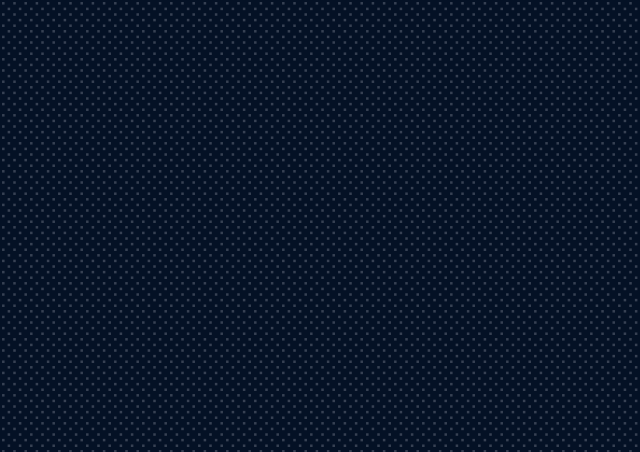
Reproduce this pattern procedurally as a Shadertoy shader.

```glsl
// Separable box coverage of a square dot, softened over one pixel
float squareDot(vec2 offset, float halfSide, float pixel) {
    vec2 coverage = clamp((halfSide - abs(offset)) / pixel + 0.5, 0.0, 1.0);
    return coverage.x * coverage.y;
}

// Offset to the nearest dot of a grid whose alternate rows shift by half a period
vec2 staggeredCell(vec2 grid) {
    float row = floor(grid.y * 2.0 + 0.5);
    float x = grid.x - 0.5 * mod(row, 2.0);
    return vec2(fract(x + 0.5) - 0.5, grid.y - 0.5 * row);
}

void mainImage(out vec4 fragColor, in vec2 fragCoord) {
    // Grid is anchored at the top left, with periods measured across the width
    float periodsAcross = 57.14;
    vec2 fromTopLeft = vec2(fragCoord.x, iResolution.y - fragCoord.y) / iResolution.x;
    vec2 grid = fromTopLeft * periodsAcross - 0.295;
    float pixel = periodsAcross / iResolution.x;

    // Pale slate dots on navy
    float dot = squareDot(staggeredCell(grid), 0.112, pixel);
    vec3 navy = vec3(0.016, 0.065, 0.145);
    vec3 slate = vec3(0.215, 0.255, 0.325);
    fragColor = vec4(mix(navy, slate, dot), 1.0);
}
```
